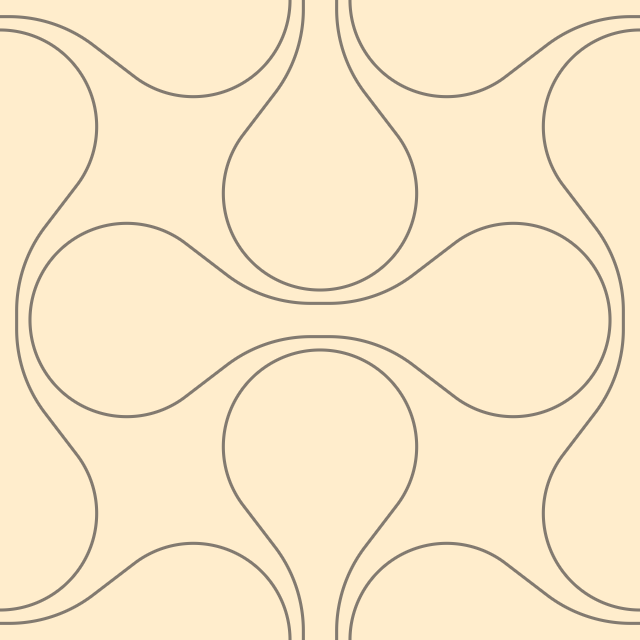
Give the GLSL for this pattern, as a Shadertoy shader.

```glsl
// Distance to the outline of a horizontal dumbbell centred at the origin
float dumbbellOutline(vec2 p) {
    vec2 q = abs(p);
    vec2 along = vec2(cos(0.653), sin(0.653));
    vec2 normal = vec2(-along.y, along.x);

    // Round lobe, flat waist, and the fillet that joins them
    vec2 lobe = vec2(0.6042, 0.0);
    float lobeRadius = 0.3021;
    vec2 waist = vec2(0.0286, 0.052);
    float filletRadius = (dot(waist - lobe, normal) - lobeRadius) / (1.0 - along.x);
    vec2 fillet = waist + vec2(0.0, filletRadius);

    if (dot(q - lobe, along) > 0.0) return abs(length(q - lobe) - lobeRadius);
    if (dot(q - fillet, along) > 0.0) return abs(dot(q - lobe, normal) - lobeRadius);
    if (q.x > waist.x) return abs(length(q - fillet) - filletRadius);
    return abs(q.y - waist.y);
}

void mainImage(out vec4 fragColor, in vec2 fragCoord) {
    // Two cells across and down, with shapes centred on the cell corners
    vec2 p = 2.0 * fragCoord / iResolution.xy;
    float pixel = 2.0 / iResolution.y;
    vec2 nearest = floor(p + 0.5);

    // Shapes overlap neighbouring cells and alternate in direction
    float d = 1.0;
    for (int j = -1; j <= 1; j++) {
        for (int i = -1; i <= 1; i++) {
            vec2 centre = nearest + vec2(i, j);
            vec2 local = p - centre;
            bool upright = mod(centre.x + centre.y, 2.0) > 0.5;
            d = min(d, dumbbellOutline(upright ? local.yx : local));
        }
    }

    float line = clamp(0.5 + (0.0048 - d) / pixel, 0.0, 1.0);
    vec3 cream = vec3(1.0, 0.93, 0.80);
    vec3 taupe = vec3(0.51, 0.48, 0.44);
    fragColor = vec4(mix(cream, taupe, line), 1.0);
}
```
